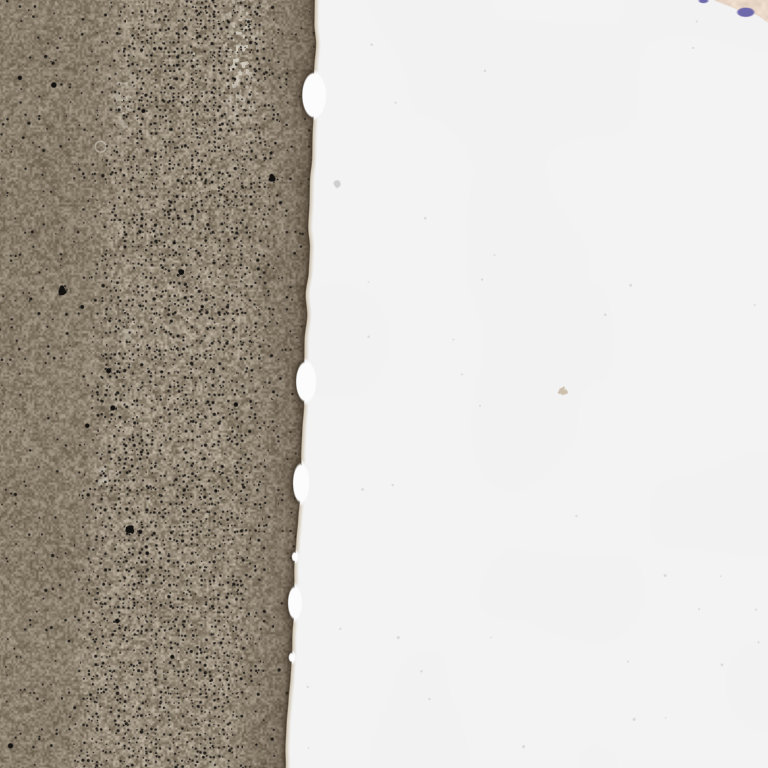
Write a three.js fragment shader that draws this texture.

```glsl
// A grainy brown slab with a notched, dark-rimmed right edge beside pale blank paper.
// The edge is a curve cut by ellipses; grain is value noise, and the specks are
// jittered dots in hashed grid cells, densest within a slanted vertical band.
varying vec2 vUv;

const float SOFT = 0.0012;
const vec3 PAPER = vec3(0.951, 0.951, 0.952);
const vec3 STONE = vec3(0.555, 0.508, 0.443);
const vec3 RIM = vec3(0.20, 0.16, 0.11);
const vec3 INK = vec3(0.07, 0.065, 0.06);
const vec3 CHALK = vec3(0.83, 0.81, 0.76);
const vec3 TAN = vec3(0.76, 0.70, 0.60);

float hash(vec2 p) {
  vec3 q = fract(p.xyx * 0.1031);
  q += dot(q, q.yzx + 33.33);
  return fract((q.x + q.y) * q.z);
}

float noise(vec2 p) {
  vec2 i = floor(p), f = fract(p);
  f = f * f * (3.0 - 2.0 * f);
  return mix(mix(hash(i), hash(i + vec2(1.0, 0.0)), f.x),
             mix(hash(i + vec2(0.0, 1.0)), hash(i + 1.0), f.x), f.y);
}

// Approximate signed distance to an ellipse, negative inside
float ellipse(vec2 p, vec2 center, vec2 radius) {
  return (length((p - center) / radius) - 1.0) * min(radius.x, radius.y);
}

float fill(float d) {
  return 1.0 - smoothstep(-SOFT, SOFT, d);
}

// Soft elliptical weight
float patchAt(vec2 p, vec2 center, vec2 radius) {
  vec2 q = (p - center) / radius;
  return exp(-dot(q, q));
}

// Randomly filled grid of jittered dots
float specks(vec2 p, float cells, float density, float radius, float seed) {
  vec2 id = floor(p * cells) + seed;
  vec2 jitter = vec2(hash(id + 17.0), hash(id + 41.0));
  vec2 center = 0.5 + (jitter - 0.5) * 0.5;
  float size = radius * mix(0.5, 1.2, hash(id + 73.0));
  float d = length(fract(p * cells) - center) / cells - size;
  return fill(d) * step(hash(id), density);
}

// Irregular dark blot
float blot(vec2 p, vec2 center, float radius) {
  return fill(length(p - center) - radius * (0.6 + 0.8 * noise(p * 260.0)));
}

// Distance left of the slab's bowed right edge
float edgeDistance(vec2 p) {
  float t = 1.0 - p.y;
  float wobble = (noise(vec2(p.y * 34.0, 3.0)) - 0.5) * 0.004;
  return 0.411 - 0.022 * t - 0.018 * t * t + wobble - p.x;
}

float notches(vec2 p) {
  float d = ellipse(p, vec2(0.409, 0.876), vec2(0.0155, 0.029));
  d = min(d, ellipse(p, vec2(0.3985, 0.503), vec2(0.013, 0.026)));
  d = min(d, ellipse(p, vec2(0.392, 0.371), vec2(0.0105, 0.025)));
  d = min(d, ellipse(p, vec2(0.384, 0.215), vec2(0.009, 0.021)));
  d = min(d, ellipse(p, vec2(0.384, 0.275), vec2(0.004, 0.006)));
  return min(d, ellipse(p, vec2(0.380, 0.144), vec2(0.004, 0.006)));
}

vec3 slab(vec2 p, float edge, float d) {
  float left = mix(0.105, 0.155, p.y);
  float band = smoothstep(left - 0.035, left + 0.03, p.x) * smoothstep(0.02, 0.09, edge);

  // Fine grain, broad mottling and streaks along the edge
  float grain = (noise(p * 370.0) - 0.5) * 0.25 + (noise(p * 190.0 + 9.0) - 0.5) * 0.13;
  float mottle = (noise(p * 14.0) - 0.5) * 0.03;
  float streak = (noise(vec2(edge * 260.0, p.y * 7.0)) - 0.5) * 0.08 * exp(-edge / 0.04);
  vec3 color = STONE + grain * mix(0.75, 1.0, band) + mottle + streak;
  color += mix(-0.025, 0.025, band);

  // Chalky flecks gathered in upright patches
  float chalk = patchAt(p, vec2(0.313, 0.93), vec2(0.022, 0.085));
  chalk += 0.7 * patchAt(p, vec2(0.16, 0.87), vec2(0.014, 0.045));
  chalk += 0.6 * patchAt(p, vec2(0.134, 0.38), vec2(0.012, 0.03));
  chalk += 0.5 * patchAt(p, vec2(0.165, 0.545), vec2(0.01, 0.06));
  chalk += 1.2 * patchAt(p, vec2(0.256, 0.925), vec2(0.006, 0.012));
  float ring = fill(abs(length(p - vec2(0.131, 0.809)) - 0.007) - 0.001);
  float flecks = smoothstep(0.55, 0.8, noise(p * 230.0 + 5.0)) * chalk;
  color = mix(color, CHALK, clamp(flecks + ring * 0.65, 0.0, 1.0));

  // Dark specks, from dust to blots
  float dark = specks(p, 170.0, mix(0.05, 0.38, band), 0.0014, 5.0) * 0.85;
  dark = max(dark, specks(p + 0.003, 105.0, mix(0.03, 0.28, band), 0.0018, 211.0) * 0.9);
  dark = max(dark, specks(p, 24.0, 0.07, 0.003, 97.0));
  dark = max(dark, blot(p, vec2(0.354, 0.768), 0.0045));
  dark = max(dark, blot(p, vec2(0.081, 0.621), 0.006));
  dark = max(dark, blot(p, vec2(0.235, 0.647), 0.004));
  dark = max(dark, blot(p, vec2(0.169, 0.310), 0.005));
  color = mix(color, INK, dark);

  float shade = 0.65 * exp(-max(d, 0.0) / 0.0045) + 0.2 * exp(-max(d, 0.0) / 0.03);
  return mix(color, RIM, shade);
}

vec3 paper(vec2 p) {
  vec3 color = PAPER + (noise(p * 9.0) - 0.5) * 0.006;
  color = mix(color, vec3(0.72, 0.75, 0.75), specks(p, 26.0, 0.08, 0.0016, 31.0) * 0.5);
  color = mix(color, TAN, 0.8 * blot(p, vec2(0.733, 0.490), 0.005));
  color = mix(color, vec3(0.75), 0.7 * blot(p, vec2(0.439, 0.760), 0.004));
  // Stained corner with blue grains
  float corner = (0.932 - p.x) * 0.42 + 1.0 - p.y + (noise(p * 60.0) - 0.5) * 0.008;
  color = mix(color, vec3(0.91, 0.84, 0.78) + (noise(p * 180.0) - 0.5) * 0.09, fill(corner));
  float blue = min(ellipse(p, vec2(0.971, 0.984), vec2(0.011, 0.006)),
                   ellipse(p, vec2(0.916, 0.999), vec2(0.006, 0.003)));
  return mix(color, vec3(0.43, 0.41, 0.67), fill(blue));
}

void main() {
  float edge = edgeDistance(vUv), notch = notches(vUv);
  float d = min(edge, notch);
  float fringe = smoothstep(-0.007, 0.0, edge) * smoothstep(0.0, 0.003, notch);
  vec3 color = mix(paper(vUv), vec3(0.99), fill(notch));
  color = mix(color, TAN, 0.7 * fringe);
  gl_FragColor = vec4(mix(color, slab(vUv, edge, d), fill(-d)), 1.0);
}
```
